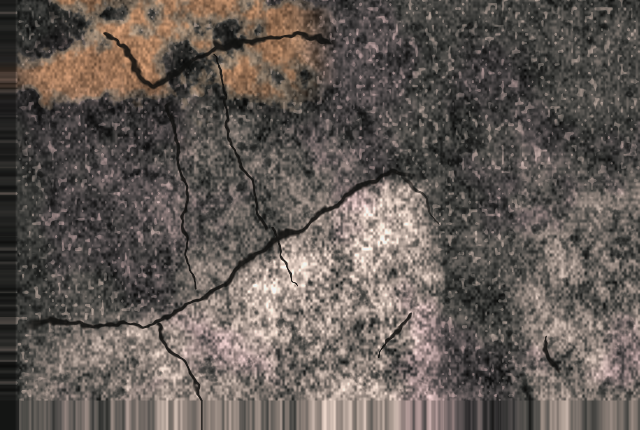
Reproduce this texture procedurally as a WebGL 2 fragment shader.

```glsl
#version 300 es
precision highp float;
uniform vec2 u_resolution;
out vec4 fragColor;

float hash(vec2 p) {
  return fract(sin(dot(p, vec2(127.1, 311.7))) * 43758.5453);
}

float noise(vec2 p) {
  vec2 i = floor(p), f = fract(p);
  f = f * f * (3.0 - 2.0 * f);
  return mix(mix(hash(i), hash(i + vec2(1, 0)), f.x),
             mix(hash(i + vec2(0, 1)), hash(i + vec2(1, 1)), f.x), f.y);
}

float fbm(vec2 p) {
  float sum = 0.0, amp = 0.533;
  for (int i = 0; i < 4; i++) {
    sum += amp * noise(p);
    p = mat2(1.6, 1.2, -1.2, 1.6) * p + 7.3;
    amp *= 0.5;
  }
  return sum;
}

vec2 warp(vec2 p, float freq, float amount) {
  return p + amount * (vec2(fbm(p * freq), fbm(p * freq + 31.7)) - 0.5);
}

float band(float lo, float hi, float soft, float x) {
  return smoothstep(lo - soft, lo + soft, x) * (1.0 - smoothstep(hi - soft, hi + soft, x));
}

// Tapered crack between two points
float crack(vec2 p, vec2 a, vec2 b, float width) {
  vec2 d = b - a;
  float t = clamp(dot(p - a, d) / dot(d, d), 0.0, 1.0);
  float w = width * (1.0 - 0.5 * t);
  return 1.0 - smoothstep(w * 0.4, w * 1.5, length(p - a - d * t));
}

// Height of the long crack that bounds the pale plaster
float ledge(float x) {
  return 0.25 + 0.34 * smoothstep(0.3, 0.95, x);
}

float cracks(vec2 p) {
  float slope = (ledge(p.x + 0.01) - ledge(p.x - 0.01)) / 0.02;
  float dist = abs(p.y - ledge(p.x)) / sqrt(1.0 + slope * slope);
  float width = 0.0035 + 0.004 * noise(p * 14.0);
  float c = (1.0 - smoothstep(width * 0.4, width * 1.5, dist)) * band(0.08, 0.96, 0.03, p.x);
  c = max(c, crack(p, vec2(0.62, 0.46), vec2(0.55, 0.66), 0.006));
  c = max(c, crack(p, vec2(0.55, 0.66), vec2(0.49, 0.88), 0.004));
  c = max(c, crack(p, vec2(0.40, 0.76), vec2(0.45, 0.34), 0.005));
  c = max(c, crack(p, vec2(0.36, 0.80), vec2(0.50, 0.90), 0.008));
  c = max(c, crack(p, vec2(0.50, 0.90), vec2(0.76, 0.92), 0.008));
  c = max(c, crack(p, vec2(0.36, 0.80), vec2(0.25, 0.92), 0.007));
  c = max(c, crack(p, vec2(0.36, 0.25), vec2(0.47, 0.07), 0.005));
  c = max(c, crack(p, vec2(0.64, 0.46), vec2(0.69, 0.33), 0.004));
  c = max(c, crack(p, vec2(0.96, 0.27), vec2(0.88, 0.16), 0.004));
  c = max(c, crack(p, vec2(1.29, 0.14), vec2(1.27, 0.21), 0.006));
  return max(c, 0.7 * crack(p, vec2(0.95, 0.58), vec2(1.02, 0.48), 0.004));
}

// Broad light and shade of the wall
float wallTone(vec2 p) {
  float below = 1.0 - smoothstep(-0.02, 0.02, p.y - ledge(p.x));
  float pale = below * band(0.05, 1.01, 0.025, p.x);
  float glow = exp(-dot((p - vec2(0.82, 0.38)) * vec2(2.4, 2.6), (p - vec2(0.82, 0.38)) * vec2(2.4, 2.6)));
  float right = smoothstep(1.17, 1.27, p.x) * (1.0 - smoothstep(0.38, 0.70, p.y));
  float middle = band(0.38, 0.82, 0.05, p.x) * band(0.30, 0.70, 0.07, p.y);
  float tone = 0.24 + 0.10 * middle + 0.03 * (1.0 - smoothstep(0.2, 0.7, p.y));
  tone = mix(tone, 0.40 + 0.20 * glow, pale);
  tone = mix(tone, 0.43, right);
  return tone * mix(0.72, 1.0, smoothstep(0.03, 0.25, p.x));
}

void main() {
  vec2 uv = gl_FragCoord.xy / u_resolution.y;

  // Edge pixels stretch into the left and bottom margins
  vec2 p = max(uv, vec2(0.037, 0.067));
  vec2 bent = warp(p, 9.0, 0.075);

  // Grain at several scales, slightly drawn out vertically
  float fine = noise(p * vec2(185.0, 140.0));
  float grit = noise(warp(p, 40.0, 0.02) * vec2(88.0, 62.0));
  float mottling = fbm(p * 13.0 + 4.0);
  float tone = wallTone(bent);
  float grain = 0.85 * (fine - 0.5) + 0.65 * (grit - 0.5) + 1.1 * (mottling - 0.5);
  float light = tone * (1.03 + grain);

  // Pale flecks on dark stone and dark pits in the plaster
  float dark = 1.0 - smoothstep(0.25, 0.4, tone);
  light += 0.22 * dark * smoothstep(0.66, 0.9, noise(p * vec2(130.0, 100.0) + 9.0));
  light *= 1.0 - 0.5 * smoothstep(0.62, 0.82, fbm(p * 32.0 + 17.0));

  vec3 tint = mix(vec3(0.99, 1.01, 0.97), vec3(1.09, 0.99, 0.93), smoothstep(0.12, 0.55, light));
  tint += vec3(0.03, -0.02, 0.03) * smoothstep(0.5, 0.7, fbm(p * 6.0 + 50.0));
  vec3 color = light * tint;

  // Ochre remnants with sooty borders
  float area = band(0.04, 0.72, 0.08, p.x) * smoothstep(0.62, 0.84, p.y);
  float flake = noise(p * vec2(8.0, 9.0) + 2.6) + 0.55 * (fbm(p * 28.0) - 0.5);
  float ochre = area * smoothstep(0.52, 0.60, flake);
  color *= 1.0 - 0.4 * area * band(0.34, 0.50, 0.06, flake);
  vec3 clay = mix(vec3(0.52, 0.45, 0.38), vec3(0.66, 0.48, 0.35), smoothstep(0.6, 0.75, flake));
  color = mix(color, clay * (1.0 + 0.5 * grain), 0.85 * ochre);

  // Cracks, with a faint shadow around them
  float split = cracks(warp(p, 16.0, 0.055));
  color = mix(color, vec3(0.06, 0.06, 0.055), 0.88 * split);

  color *= mix(0.6, 1.0, smoothstep(0.034, 0.040, uv.x));
  fragColor = vec4(clamp(color, 0.03, 0.95), 1.0);
}
```
